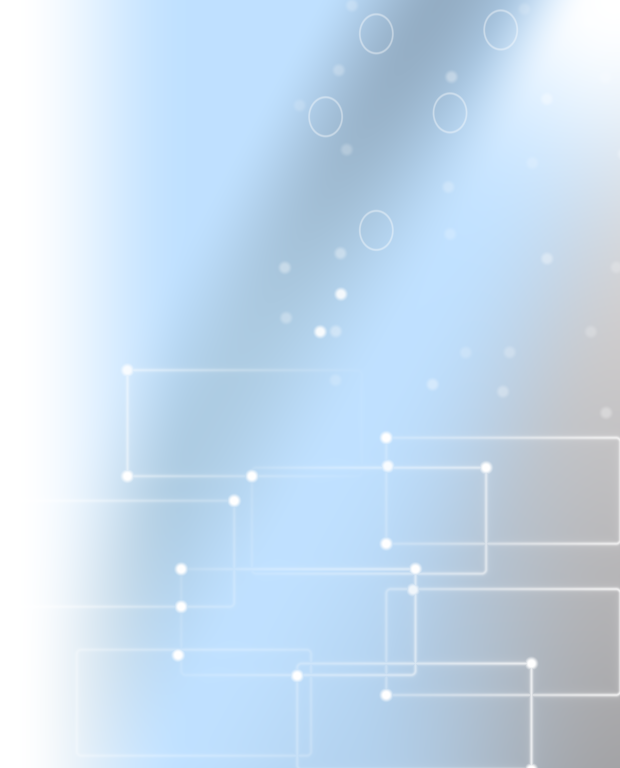
Reproduce this background procedurally as a WebGL 1 fragment shader.

```glsl
precision highp float;
// Soft blue diagonal sheen with glowing circuit frames, nodes and thin rings.

uniform vec2 u_resolution;

// Lengths are in canvas heights, with the origin at the lower left.
const vec3 SKY = vec3(0.75, 0.88, 1.0);
const vec3 SHADE_LOW = vec3(0.68, 0.80, 0.89);
const vec3 SHADE_HIGH = vec3(0.58, 0.68, 0.77);
const vec3 GREY_LOW = vec3(0.64, 0.64, 0.65);
const vec3 GREY_HIGH = vec3(0.93, 0.92, 0.92);
const float RIDGE_SLOPE = 0.56;
const float RIDGE_START = 0.208;
const float SHADE_OFFSET = -0.195;
const vec2 GLOW_CENTER = vec2(0.80, 1.0);
const float GLOW_RADIUS = 0.2;
const vec2 FRAME_SIZE = vec2(0.305, 0.138);
const float FRAME_ROUNDING = 0.006;
const float LINE_WIDTH = 0.0022;
const float NODE_RADIUS = 0.0078;
const vec2 RING_RADII = vec2(0.0215, 0.0254);
const float RING_WIDTH = 0.0011;
const float SPECK_CELL = 0.105;
const float SPECK_ALPHA = 0.38;

float hash(vec2 p) {
    return fract(sin(dot(p, vec2(127.1, 311.7))) * 43758.5453);
}

// Diagonal light ridge and shadow, grey right side, white left side
vec3 background(vec2 p) {
    float s = p.x - RIDGE_START - RIDGE_SLOPE * p.y;
    float band = smoothstep(-0.36, SHADE_OFFSET, s)
               * (1.0 - smoothstep(SHADE_OFFSET, 0.0, s));
    vec3 shade = mix(SHADE_LOW, SHADE_HIGH, smoothstep(0.5, 1.0, p.y));
    vec3 color = mix(SKY, shade, band);
    float right = smoothstep(0.0, 0.3, s);
    color *= 1.0 - 0.07 * right;
    vec3 grey = mix(GREY_LOW, GREY_HIGH, p.y);
    color = mix(color, grey, right * smoothstep(0.45, 0.82, p.x));
    vec2 g = (p - GLOW_CENTER) / GLOW_RADIUS;
    float glow = exp(-dot(g, g)) * smoothstep(-0.12, 0.0, s);
    float leftWhite = 1.0 - smoothstep(0.015, 0.25, p.x);
    return mix(color, vec3(1.0), max(glow, leftWhite));
}

// Soft round light
float node(vec2 p, vec2 center) {
    float d = length(p - center) / NODE_RADIUS;
    return 1.0 - smoothstep(0.45, 1.35, d);
}

// Rounded outline; fade = strength at left and right,
// corners = node strength at top left, top right, bottom left, bottom right
float frame(vec2 p, vec2 topLeft, vec2 fade, vec4 corners) {
    vec2 halfSize = 0.5 * FRAME_SIZE;
    vec2 q = p - topLeft - vec2(halfSize.x, -halfSize.y);
    vec2 e = abs(q) - halfSize + FRAME_ROUNDING;
    float d = abs(length(max(e, 0.0)) + min(max(e.x, e.y), 0.0) - FRAME_ROUNDING);
    float line = 0.75 * exp(-d * d / (LINE_WIDTH * LINE_WIDTH))
               + 0.25 * exp(-d / (2.0 * LINE_WIDTH));
    float across = clamp(q.x / FRAME_SIZE.x + 0.5, 0.0, 1.0);
    float light = line * mix(fade.x, fade.y, across);
    vec2 flip = vec2(-1.0, 1.0);
    light = max(light, corners.x * node(q, halfSize * flip));
    light = max(light, corners.y * node(q, halfSize));
    light = max(light, corners.z * node(q, -halfSize));
    return max(light, corners.w * node(q, -halfSize * flip));
}

float ring(vec2 p, vec2 center) {
    float d = abs(length((p - center) / RING_RADII) - 1.0) * RING_RADII.x;
    return 0.42 * (1.0 - smoothstep(0.0, 2.0 * RING_WIDTH, d));
}

// Faint lights, one jittered in each cell of the upper right
float specks(vec2 p) {
    vec2 cell = floor(p / SPECK_CELL);
    vec2 jitter = vec2(hash(cell), hash(cell + 17.0));
    vec2 center = (cell + 0.15 + 0.7 * jitter) * SPECK_CELL;
    float area = step(0.37, center.x) * step(0.45, center.y);
    return SPECK_ALPHA * area * (0.4 + 0.6 * hash(cell + 5.0)) * node(p, center);
}

void main() {
    vec2 p = gl_FragCoord.xy / u_resolution.y;
    float light = specks(p);

    // Circuit frames
    light = max(light, frame(p, vec2(0.503, 0.430), vec2(0.2, 0.75), vec4(1, 0, 1, 0)));
    light = max(light, frame(p, vec2(0.503, 0.233), vec2(0.3, 0.8), vec4(0, 0, 1, 0)));
    light = max(light, frame(p, vec2(0.328, 0.391), vec2(0.12, 0.55), vec4(0, 1, 0, 0)));
    light = max(light, frame(p, vec2(0.236, 0.259), vec2(0.12, 0.5), vec4(1, 1, 0, 0)));
    light = max(light, frame(p, vec2(0.387, 0.136), vec2(0.25, 0.75), vec4(0, 1, 0, 1)));
    light = max(light, frame(p, vec2(0.166, 0.518), vec2(0.45, 0.04), vec4(0.85, 0, 1, 0)));
    light = max(light, frame(p, vec2(0.0, 0.348), vec2(0.5, 0.2), vec4(0, 1, 0, 0)));
    light = max(light, frame(p, vec2(0.100, 0.154), vec2(0.3, 0.2), vec4(0)));

    // Nodes along the lines, then two loose ones
    light = max(light, node(p, vec2(0.328, 0.380)));
    light = max(light, 0.9 * node(p, vec2(0.505, 0.393)));
    light = max(light, 0.8 * node(p, vec2(0.538, 0.232)));
    light = max(light, node(p, vec2(0.236, 0.210)));
    light = max(light, node(p, vec2(0.232, 0.147)));
    light = max(light, node(p, vec2(0.387, 0.120)));
    light = max(light, 0.85 * node(p, vec2(0.444, 0.617)));
    light = max(light, 0.9 * node(p, vec2(0.417, 0.568)));

    // Rings in two slanted pairs and one below
    for (int i = 0; i < 2; i++) {
        vec2 offset = float(i) * vec2(-0.066, -0.108);
        light = max(light, ring(p, vec2(0.490, 0.956) + offset));
        light = max(light, ring(p, vec2(0.652, 0.961) + offset));
    }
    light = max(light, ring(p, vec2(0.490, 0.700)));

    gl_FragColor = vec4(mix(background(p), vec3(1.0), light), 1.0);
}
```
